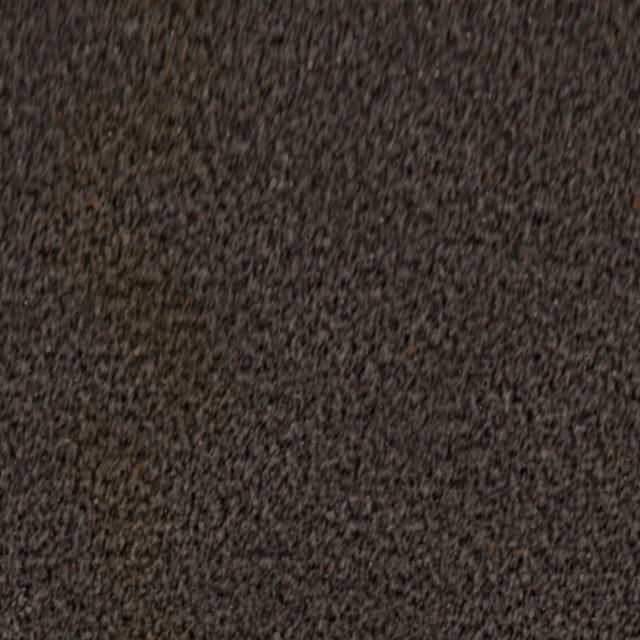
A WebGL 2 fragment shader for this texture:

```glsl
#version 300 es
precision highp float;
// Dark weathered asphalt: slanted streaky grit, scattered chips and brown stains.

uniform vec2 u_resolution;
out vec4 fragColor;

float hash(vec2 p) {
    return fract(sin(dot(p, vec2(127.1, 311.7))) * 43758.5453);
}

vec2 randomDirection(vec2 cell) {
    float angle = 6.2832 * hash(cell);
    return vec2(cos(angle), sin(angle));
}

// Signed gradient noise, centred on zero
float noise(vec2 p) {
    vec2 i = floor(p), f = fract(p);
    vec2 u = f * f * f * (f * (f * 6.0 - 15.0) + 10.0);
    vec2 e = vec2(0.0, 1.0);
    float a = dot(randomDirection(i), f);
    float b = dot(randomDirection(i + e.yx), f - e.yx);
    float c = dot(randomDirection(i + e.xy), f - e.xy);
    float d = dot(randomDirection(i + e.yy), f - e.yy);
    return mix(mix(a, b, u.x), mix(c, d, u.x), u.y);
}

// Slanted coordinates whose grains lengthen towards the top
vec2 slant(vec2 uv, float lean) {
    return vec2(uv.x - lean * uv.y, uv.y * (1.2 - 0.27 * uv.y));
}

// Lays one sparse layer of stone chips over the ground
vec3 addChips(vec3 ground, vec2 uv, float layer) {
    vec2 p = slant(uv, 0.16) * (38.0 + 7.0 * layer) + layer * 17.3;
    vec2 cell = floor(p);
    vec2 seed = cell + 53.0 * layer;
    vec2 centre = 0.3 + 0.4 * vec2(hash(seed + 3.1), hash(seed + 7.7));
    vec2 d = fract(p) - centre;
    d.y *= 0.75;
    float wobble = 0.06 * noise(p * 5.0);
    float radius = mix(0.09, 0.22, pow(hash(seed + 11.3), 3.0));
    float mask = 1.0 - smoothstep(radius - 0.07, radius + 0.07, length(d) + wobble);
    float present = step(hash(seed + 19.9), 0.24);

    // Mostly grey stone, some dark pits, a few rusty bits
    float kind = hash(seed + 29.5);
    vec3 stone = vec3(0.37, 0.34, 0.31) * mix(0.8, 1.3, pow(hash(seed + 37.1), 3.0));
    if (kind < 0.3) stone = vec3(0.10, 0.09, 0.08);
    if (kind > 0.95) stone = vec3(0.40, 0.24, 0.13);
    return mix(ground, stone, mask * present * 0.75);
}

void main() {
    vec2 uv = gl_FragCoord.xy / u_resolution;

    // Streaked grit in three sizes
    float grit = 0.175 * noise(slant(uv, 0.20) * vec2(130.0, 66.0));
    grit += 0.125 * noise(slant(uv, 0.12) * vec2(76.0, 43.0) + 31.7);
    grit += 0.11 * noise(slant(uv, 0.26) * vec2(205.0, 105.0) + 67.3);

    // Rougher and deeper relief near the bottom and in loose patches
    float patches = noise(uv * 5.0 + 9.2) + 0.5 * noise(uv * 13.0 + 4.6);
    grit *= mix(1.22, 0.88, uv.y) + 0.25 * patches;
    float tone = 0.191 + grit + 0.016 * patches;
    vec3 color = tone + vec3(0.034, 0.0, -0.022) * (0.7 + 1.5 * tone);

    // Faint colour differences between grains
    float hue = noise(slant(uv, 0.18) * vec2(95.0, 50.0) + 113.0);
    color += hue * vec3(0.022, -0.004, -0.024);

    // Brown stain running down the left side
    float band = exp(-pow((uv.x - 0.21 + 0.06 * noise(uv * 4.0)) / 0.1, 2.0));
    float stain = band * smoothstep(-0.35, 0.4, noise(uv * 6.0 + 21.0));
    color += stain * vec3(0.008, -0.004, -0.03);

    for (int i = 0; i < 3; i++) color = addChips(color, uv, float(i));

    fragColor = vec4(clamp(color, 0.03, 1.0), 1.0);
}
```
